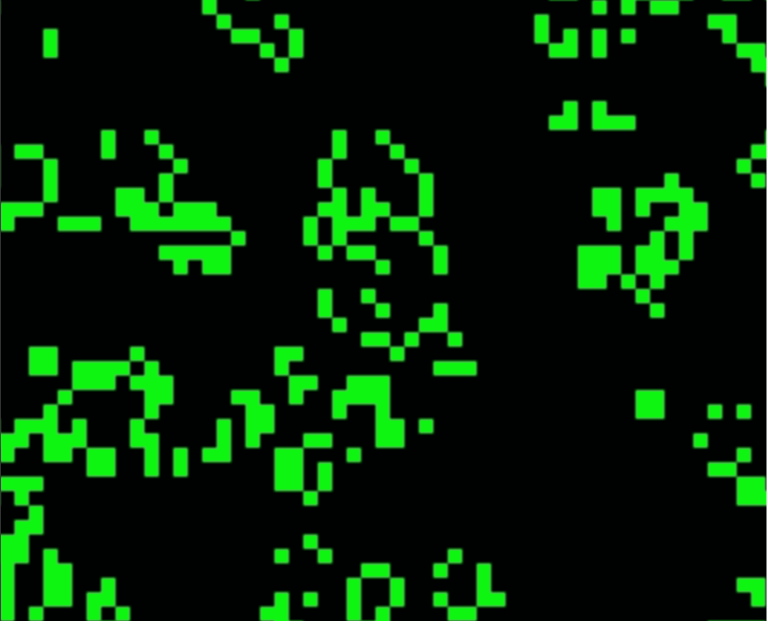
This pattern is drawn by a Shadertoy shader. Its source:

```glsl
// Bright green Game of Life colonies on black, evolved from a patchy random seed.

const int GENERATIONS = 8;
const int SPAN = 2 * GENERATIONS + 3; // window that fully determines the middle 3x3 cells

float hash(ivec2 cell) {
    uvec2 q = uvec2(cell + 64) * uvec2(1597u, 3812u) + 77u;
    uint n = (q.x ^ (q.y * 7919u)) * 48271u;
    n = (n ^ (n >> 15)) * 739391u;
    n = (n ^ (n >> 13)) * 69621u;
    return float((n ^ (n >> 16)) & 65535u) / 65536.0;
}

// Seeds gather in wavy patches and avoid a slanted empty lane
bool seeded(ivec2 cell) {
    if (hash(cell) > 0.36) return false;
    vec2 c = vec2(cell);
    float patches = sin(c.x * 0.35 + 1.3 * sin(c.y * 0.21))
                  + sin(c.y * 0.41 + 1.1 * sin(c.x * 0.17) + 2.0);
    float lane = abs(c.x - 41.5 + 0.3 * c.y);
    return patches > -0.1 && lane > 6.5;
}

uint majority(uint a, uint b, uint c) {
    return (a & b) | (c & (a ^ b));
}

// Live cells in each horizontal triple, as a ones bit and a twos bit
uvec2 countTriples(uint row) {
    uint l = row << 1, r = row >> 1;
    return uvec2(l ^ row ^ r, majority(l, row, r));
}

// Life rule on a whole row: the 3x3 sum is 3, or it is 4 and the cell lives
uint nextRow(uint row, uvec2 below, uvec2 here, uvec2 above) {
    uint ones = below.x ^ here.x ^ above.x;
    uint carry = majority(below.x, here.x, above.x);
    uint x = below.y ^ here.y, y = below.y & here.y;
    uint u = above.y ^ carry, v = above.y & carry;
    uint oneTwo = (x ^ u) & ~(y | v);
    uint twoTwos = (x & u) | ((y ^ v) & ~(x | u));
    return (ones & oneTwo) | (~ones & twoTwos & row);
}

// Soft share of a unit interval starting at i
float overlap(float i, float f, float soft) {
    return smoothstep(i - soft, i + soft, f)
         - smoothstep(i + 1.0 - soft, i + 1.0 + soft, f);
}

void mainImage(out vec4 fragColor, in vec2 fragCoord) {
    float px = 43.2 / iResolution.y; // one pixel in cell units
    vec2 p = fragCoord * px;
    vec2 grid = p - vec2(0.0, 0.2);
    ivec2 cell = ivec2(floor(grid));
    vec2 f = fract(grid);

    // Seed the window, one bit per cell
    uint rows[SPAN];
    for (int j = 0; j < SPAN; j++) {
        rows[j] = 0u;
        for (int i = 0; i < SPAN; i++) {
            if (seeded(cell + ivec2(i, j) - SPAN / 2)) rows[j] |= 1u << uint(i);
        }
    }

    // Evolve all rows in place
    for (int g = 0; g < GENERATIONS; g++) {
        uvec2 below = countTriples(rows[0]);
        uvec2 here = countTriples(rows[1]);
        for (int j = 1; j < SPAN - 1; j++) {
            uvec2 above = countTriples(rows[j + 1]);
            rows[j] = nextRow(rows[j], below, here, above);
            below = here;
            here = above;
        }
    }

    // Blend the nearest cells for soft square edges
    float soft = max(0.18, 0.6 * px);
    float cover = 0.0;
    for (int j = -1; j <= 1; j++) {
        for (int i = -1; i <= 1; i++) {
            uint alive = (rows[SPAN / 2 + j] >> uint(SPAN / 2 + i)) & 1u;
            cover += float(alive) * overlap(float(i), f.x, soft) * overlap(float(j), f.y, soft);
        }
    }

    // Green fill with slightly greyed edges
    vec3 col = mix(vec3(0.0, 0.008, 0.008), vec3(0.06, 0.96, 0.07), cover);
    col.rb += 1.6 * cover * cover * cover * (1.0 - cover);

    // Thin grey left rim, white lower and right rims
    col = mix(vec3(0.22), col, smoothstep(0.02, 0.02 + px, p.x));
    float right = iResolution.x * px - p.x;
    float rim = min(p.y - 0.208, right - 0.104);
    col = mix(vec3(0.99, 1.0, 0.99), col, smoothstep(-0.5 * px, 0.5 * px, rim));

    fragColor = vec4(col, 1.0);
}
```
